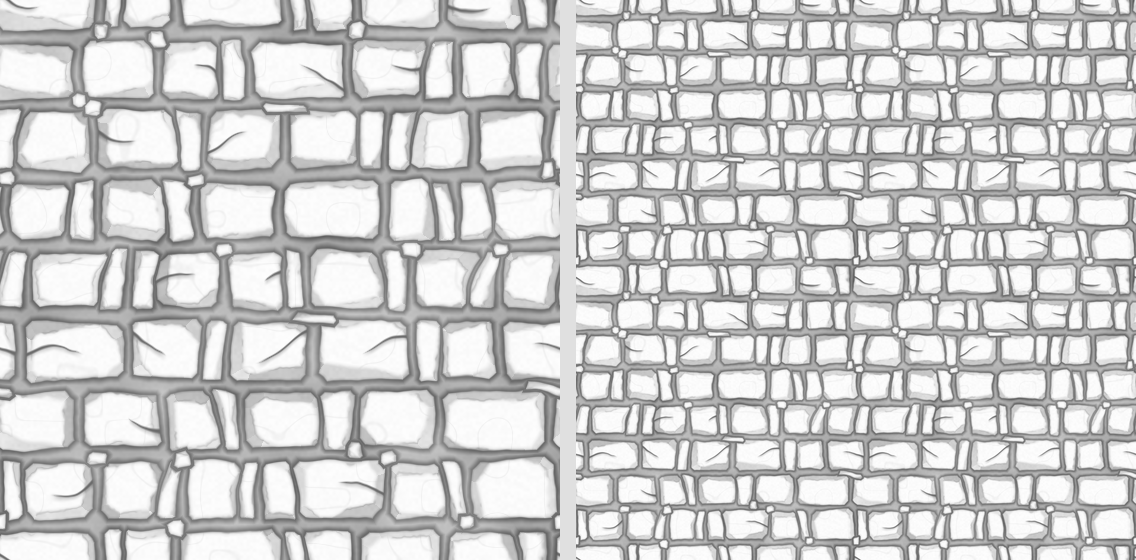
Left: one tile. Right: repeated 2 by 2.
This texture map is drawn by a WebGL 1 fragment shader. Its source:

```glsl
precision highp float;
// Tiling wall of rough, chipped pale stones in eight courses with grey mortar.
uniform vec2 u_resolution;

const float ROWS = 8.0;           // courses; one unit is one course height
const float SLOTS = 6.0;          // stone slots along each course
const float SLOT_W = ROWS / SLOTS;
const float JITTER = 0.4;         // shift of slot edges, in slots
const float HALF_H = 0.435;       // half height of a stone
const float SIDE_GAP = 0.055;     // half gap between slots
const float SPLIT_GAP = 0.022;    // half gap inside a split slot
const float SPLIT_ODDS = 0.52;
const float PEBBLE_ODDS = 0.5;
const float CRACK_ODDS = 0.45;
const float MORTAR_DARK = 0.42;
const float MORTAR_LIGHT = 0.70;
const float CHIP_DARK = 0.72;
const float CHIP_LIGHT = 0.91;
const float FACE = 0.985;

float hash(vec2 v) { return fract(sin(dot(v, vec2(127.1, 311.7))) * 43758.5); }

// Value noise with a whole number of cells across the tile
float noise(vec2 uv, float cells) {
  vec2 p = uv * cells, i = floor(p), f = fract(p);
  f = f * f * (3.0 - 2.0 * f);
  vec2 a = mod(i, cells), b = mod(i + 1.0, cells);
  return mix(mix(hash(a), hash(vec2(b.x, a.y)), f.x),
             mix(hash(vec2(a.x, b.y)), hash(b), f.x), f.y);
}

// Irregular eight-sided block; facet is a random value of the nearest side
float block(vec2 q, vec2 h, float seed, float tilt, float cut, float chip, out float facet) {
  float d = -9.0, size = min(min(h.x, h.y) / HALF_H, 1.0);
  facet = 0.0;
  for (int k = 0; k < 8; k++) {
    float fk = float(k), base = fk * 0.785398;
    float r = hash(vec2(fk, seed)), inset = hash(vec2(fk + 9.0, seed));
    float a = base + (r - 0.5) * tilt;
    float reach = dot(abs(vec2(cos(base), sin(base))), h);
    reach -= size * (mod(fk, 2.0) * cut + chip * inset);
    float e = dot(q, vec2(cos(a), sin(a))) - reach;
    if (e > d) { d = e; facet = fract(r * 7.0 + inset * 3.0); }
  }
  return d;
}

float slotEdge(float i, float row) {
  float shift = hash(vec2(row, 71.0));
  return (i + shift + (hash(vec2(mod(i, SLOTS), row + 20.0)) - 0.5) * JITTER) * SLOT_W;
}

// Nearest block so far
float nearD = 9.0, nearSeed = 0.0;
vec2 nearQ = vec2(0.0), nearH = vec2(1.0);

void addStone(vec2 p, float left, float right, float y, float seed) {
  float facet;
  vec2 h = vec2((right - left) * 0.5, HALF_H - 0.03 * hash(vec2(seed, 3.0)));
  vec2 q = p - vec2((left + right) * 0.5, y + (hash(vec2(seed, 4.0)) - 0.5) * 0.04);
  float d = block(q, h, seed, 0.12, 0.07, 0.04, facet);
  if (d < nearD) { nearD = d; nearQ = q; nearH = h; nearSeed = seed; }
}

void main() {
  vec2 uv = gl_FragCoord.xy / u_resolution;
  float px = ROWS / u_resolution.y;
  float coarse = noise(uv, 24.0) - 0.5, fine = noise(uv, 72.0) - 0.5;
  float grit = noise(uv, 176.0) - 0.5;
  vec2 p = uv * ROWS + 0.06 * vec2(coarse, noise(uv + 0.37, 24.0) - 0.5) + 0.018 * fine;

  // Stones and pebbles of the two closest courses
  float pebD = 9.0, pebSeed = 0.0, facet;
  vec2 pebQ = vec2(0.0), pebH = vec2(1.0);
  for (int r = 0; r < 2; r++) {
    float y = floor(p.y) + float(r), row = mod(y, ROWS);
    float first = floor(p.x / SLOT_W - hash(vec2(row, 71.0)));
    for (int j = -1; j <= 1; j++) {
      float i = first + float(j), id = mod(i, SLOTS), seed = id + row * 7.0 + 1.0;
      float a = slotEdge(i, row), b = slotEdge(i + 1.0, row);
      float pick = hash(vec2(seed, 11.0));
      if (hash(vec2(seed, 12.0)) < SPLIT_ODDS) {
        float part = pick < 0.5 ? 0.24 + pick * 0.22 : 0.56 + pick * 0.2;
        float m = mix(a, b, part), near = (p.x - m) / 0.3, v = p.y - y;
        float lean = (hash(vec2(seed, 13.0)) - 0.5) * 0.6;
        vec2 bent = p + vec2(lean * (v + v * v - 0.1) * exp(-near * near), 0.0);
        addStone(bent, a + SIDE_GAP, m - SPLIT_GAP, y, seed);
        addStone(bent, m + SPLIT_GAP, b - SIDE_GAP, y, seed + 60.0);
      } else addStone(p, a + SIDE_GAP, b - SIDE_GAP, y, seed);
      if (hash(vec2(seed, 14.0)) < PEBBLE_ODDS) {
        bool sliver = hash(vec2(seed, 15.0)) < 0.25;
        vec2 h = sliver ? vec2(0.32, 0.065) : 0.085 + 0.05 * vec2(pick, hash(vec2(seed, 16.0)));
        vec2 q = p - vec2(a, y + (pick < 0.5 ? -0.44 : 0.44));
        float d = block(q, h, seed + 130.0, 0.5, 0.12, 0.1, facet);
        if (d < pebD) { pebD = d; pebQ = q; pebH = h; pebSeed = seed + 130.0; }
      }
    }
  }
  nearD = max(nearD, 0.045 - pebD);   // stones give way to pebbles
  if (pebD < nearD) { nearD = pebD; nearQ = pebQ; nearH = pebH; nearSeed = pebSeed; }

  // Mortar, darker against the stones
  float tone = mix(MORTAR_DARK, MORTAR_LIGHT, smoothstep(-0.01, 0.1, nearD));
  tone += 0.14 * (noise(uv, 14.0) - 0.5) + 0.04 * coarse + 0.02 * grit;

  // Chipped shoulders around a bright, ragged face
  float inner = block(nearQ, nearH, nearSeed + 300.0, 0.5, 0.1, 0.17, facet);
  inner = max(inner + 0.07 * coarse + 0.025 * fine + 0.02 * grit, nearD + 0.012);
  float stone = mix(CHIP_DARK, CHIP_LIGHT, facet) + 0.06 * coarse + 0.03 * grit;
  stone -= 0.08 * smoothstep(-0.04, 0.0, nearD);
  stone -= 0.16 * smoothstep(0.03, 0.0, inner) * smoothstep(0.0, 0.35, fine + coarse);
  float crease = smoothstep(0.035, 0.0, abs(noise(uv, 18.0) - 0.5));
  float face = FACE - 0.035 * crease - 0.06 * smoothstep(-0.06, 0.0, inner) + 0.02 * grit;
  stone = mix(face, stone, smoothstep(-0.012 - px, 0.012 + px, inner));

  // Tapering crack from one end, with a soft shaded lip
  if (nearH.x > 0.35 && hash(vec2(nearSeed, 31.0)) < CRACK_ODDS) {
    float side = hash(vec2(nearSeed, 32.0)) < 0.5 ? -1.0 : 1.0;
    float u = 1.0 - (nearH.x - side * nearQ.x) / (nearH.x * (0.7 + 0.8 * hash(vec2(nearSeed, 33.0))));
    float slope = (hash(vec2(nearSeed, 34.0)) - 0.5) * 0.8;
    float v = nearQ.y - slope * nearQ.x - 0.12 * sin(nearQ.x * 4.0 + nearSeed) - 0.05 * coarse;
    float open = smoothstep(0.0, 0.25, u);
    stone -= 0.2 * open * smoothstep(-0.1, 0.0, v) * step(v, 0.0);
    stone = mix(stone, MORTAR_DARK, open * (1.0 - smoothstep(-px, px + 0.01, abs(v) - 0.02 * u)));
  }
  tone = mix(stone, tone, smoothstep(-px, px, nearD));
  gl_FragColor = vec4(vec3(clamp(tone, 0.0, 1.0)), 1.0);
}
```
